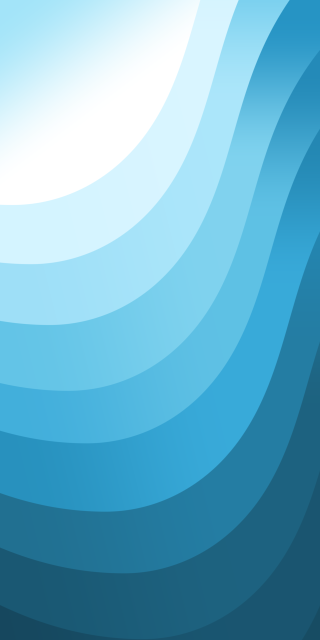
A Shadertoy shader for this background:

```glsl
// Bottom-left, right-hand flank and upper tip colour of each band, inside out
const vec3 BODY[10] = vec3[10](
    vec3(1.0), vec3(.83, .955, 1.0), vec3(.62, .875, .97), vec3(.39, .77, .905), vec3(.26, .685, .86),
    vec3(.155, .57, .745), vec3(.13, .44, .57), vec3(.10, .345, .45), vec3(.085, .28, .37), vec3(.08, .27, .35));
const vec3 FLANK[10] = vec3[10](
    vec3(1.0), vec3(.85, .96, 1.0), vec3(.67, .90, .98), vec3(.50, .825, .935), vec3(.37, .755, .895),
    vec3(.22, .665, .85), vec3(.14, .49, .64), vec3(.115, .385, .50), vec3(.10, .335, .44), vec3(.09, .30, .39));
const vec3 TIP[10] = vec3[10](
    vec3(1.0), vec3(.77, .93, .98), vec3(.42, .79, .92), vec3(.15, .58, .77), vec3(.14, .54, .72),
    vec3(.14, .53, .70), vec3(.14, .53, .70), vec3(.13, .46, .60), vec3(.11, .38, .50), vec3(.09, .30, .39));
const float LOW_POINT[9] = float[9](2.46, 3.17, 3.90, 4.69, 5.32, 6.14, 6.88, 7.67, 8.66);

// Height (x) and slope (y) of the shared wave profile, measured from its low point
vec2 waveProfile(float x) {
    if (x < 0.0) return vec2(.14 * x * x, .28 * x);
    float low = 0.0, high = 3.0;
    for (int i = 0; i < 16; i++) {
        float root = .5 * (low + high), u = root * root;
        float reach = root * (1.93 + u * (-.22 + u * (-.0218 + u * .0121)));
        if (reach < x) low = root; else high = root;
    }
    float u = low * low;
    float stretch = 1.93 + u * (-.66 + u * (-.109 + u * .0847));
    return vec2(u, 2.0 * low / stretch);
}

vec3 bandColor(int i, vec2 p, float rise) {
    // Inner glow brightens along the diagonal
    if (i == 0) {
        float glow = smoothstep(.15, 1.85, dot(p, vec2(.6, .8)));
        return mix(vec3(.64, .895, .975), vec3(1.0), glow);
    }
    vec3 color = mix(BODY[i], FLANK[i], smoothstep(.3, 3.0, p.x + .25 * rise));
    return mix(color, TIP[i], smoothstep(2.7, 4.5, rise));
}

void mainImage(out vec4 fragColor, in vec2 fragCoord) {
    // Canvas is 3.84 by 7.68 units, with y pointing down
    vec2 uv = fragCoord / iResolution.xy;
    vec2 p = vec2(uv.x, 1.0 - uv.y) * vec2(3.84, 7.68);
    float pixel = 7.68 / iResolution.y;

    // Stack the bands from the outermost to the innermost
    vec3 color = bandColor(9, p, 0.0);
    for (int i = 8; i >= 0; i--) {
        float rise = LOW_POINT[i] - p.y;
        vec2 wave = waveProfile(p.x - .15 - .223 * float(i));
        float edge = (rise - wave.x) / sqrt(1.0 + wave.y * wave.y);
        float cover = smoothstep(-.7 * pixel, .7 * pixel, edge);
        color = mix(color, bandColor(i, p, rise), cover);
    }
    fragColor = vec4(color, 1.0);
}
```
